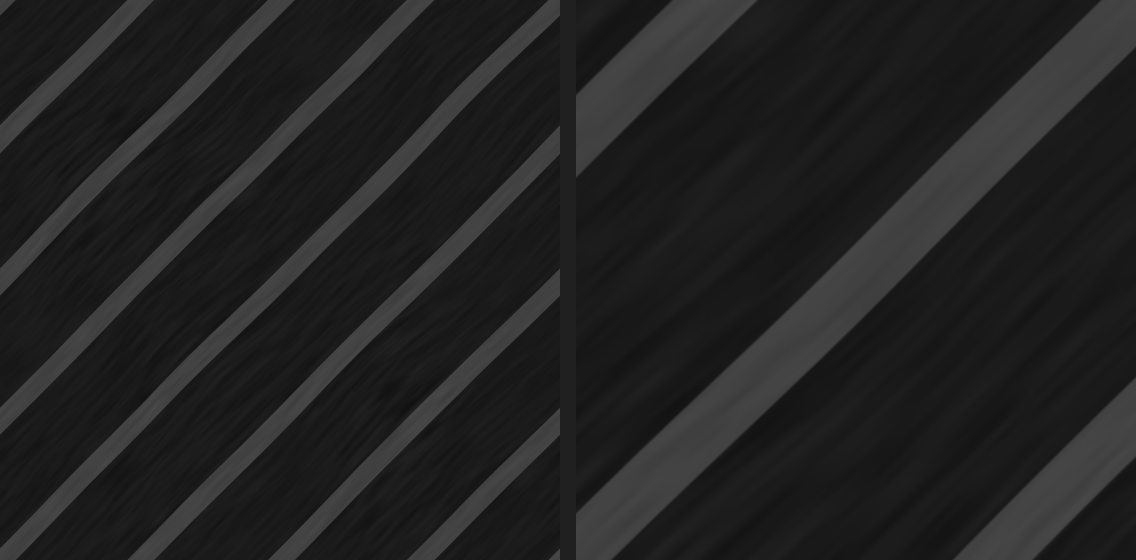
Left: the whole. Right: its middle third, enlarged.
Reproduce this pattern procedurally as a three.js fragment shader.

```glsl
// Dark brushed surface with thin grey diagonal stripes and a fine streaky grain
#define STRIPES 4.0
#define STRIPE_SHARE 0.195
#define EDGE_SOFTNESS 0.0015
#define EDGE_WOBBLE 0.008
#define GRAIN_BEND 0.032
#define BEND_CELLS 6.0
#define GRAIN_CELLS vec2(11.0, 90.0)
#define GRAIN_STRENGTH 0.055
#define GROUND_COLOR vec3(0.10)
#define STRIPE_COLOR vec3(0.26)

varying vec2 vUv;

float hash(vec2 p) {
  return fract(sin(dot(p, vec2(127.1, 311.7))) * 43758.5453);
}

// Value noise that wraps after the given whole number of cells
float wrapNoise(vec2 p, vec2 cells) {
  vec2 cell = floor(p);
  vec2 f = fract(p);
  vec2 blend = f * f * (3.0 - 2.0 * f);
  vec2 lo = mod(cell, cells);
  vec2 hi = mod(cell + 1.0, cells);
  float bottom = mix(hash(lo), hash(vec2(hi.x, lo.y)), blend.x);
  float top = mix(hash(vec2(lo.x, hi.y)), hash(hi), blend.x);
  return mix(bottom, top, blend.y);
}

// Streaks stretched along the first axis, centred on zero
float streaks(vec2 diagonal) {
  float sum = 0.0;
  float weight = 0.62;
  vec2 cells = GRAIN_CELLS;
  for (int i = 0; i < 2; i++) {
    sum += weight * (wrapNoise(diagonal * cells, cells) - 0.5);
    cells *= 2.0;
    weight *= 0.6;
  }
  return sum;
}

void main() {
  // Both diagonal axes shift by whole units across the tile, so they wrap
  vec2 diagonal = vec2(vUv.x + vUv.y, vUv.x - vUv.y);
  float bend = wrapNoise(vUv * BEND_CELLS, vec2(BEND_CELLS)) - 0.5;

  // Stripes, with the distance measured from the nearest centre line
  float across = diagonal.y + bend * EDGE_WOBBLE;
  float offset = abs(fract(across * STRIPES + 0.5) - 0.5) / STRIPES;
  float halfWidth = 0.5 * STRIPE_SHARE / STRIPES;
  float stripe = 1.0 - smoothstep(-EDGE_SOFTNESS, EDGE_SOFTNESS, offset - halfWidth);

  // Grain, bent more than the stripes and fading in soft patches
  float grain = streaks(diagonal + vec2(0.0, bend * GRAIN_BEND));
  float patches = mix(0.6, 1.3, wrapNoise(vUv * 5.0 + 0.37, vec2(5.0)));

  vec3 color = mix(GROUND_COLOR, STRIPE_COLOR, stripe);
  color += grain * patches * GRAIN_STRENGTH;
  gl_FragColor = vec4(color, 1.0);
}
```
